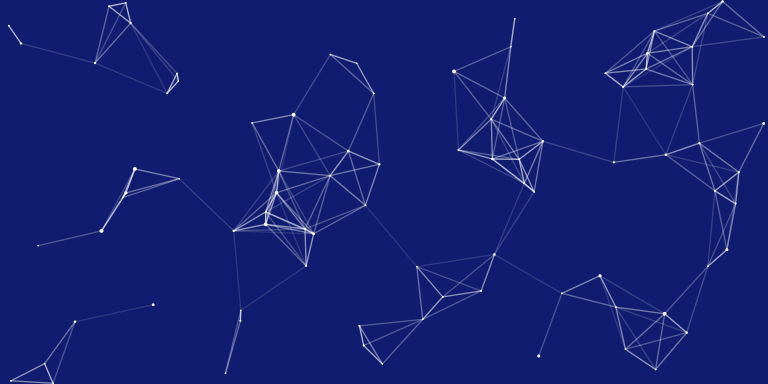
Give the GLSL for this background, as a Shadertoy shader.

```glsl
// A plexus: white nodes scattered on deep blue, joined by hairlines.
// Every pair of nodes closer than LINK_REACH is linked, and the link fades
// with its length. Only nodes within reach of the pixel are paired.

#define NODE_COUNT 86
#define MAX_NEAR 28
#define LINK_REACH 0.209
#define LINK_WIDTH 0.0035
#define LINK_ALPHA vec2(0.12, 0.88)
#define NODE_RADIUS vec2(0.0018, 0.0056)
#define SCATTER vec2(0.28, 0.55)
#define SEED 41.0
#define BACKGROUND vec3(0.060, 0.108, 0.437)
#define INK vec3(0.98, 0.99, 1.0)

vec3 hash3(float n)
{
    vec3 p = fract((n * 17.13 + SEED) * vec3(0.1031, 0.1130, 0.0973));
    p += dot(p, p.yzx + 33.33);
    return fract((p.xxy + p.yzz) * p.zyx);
}

// Position in xy (height = 1) and radius in z. An even sequence keeps the
// overall density balanced; the scatter makes clusters and gaps.
vec3 node(int i, float aspect)
{
    float n = float(i) + 1.0;
    vec3 h = hash3(n);
    vec2 even = n * vec2(0.75488, 0.56984);
    vec2 place = fract(even + SCATTER * (h.xy - 0.5));
    float radius = mix(NODE_RADIUS.x, NODE_RADIUS.y, h.z * h.z * h.z);
    return vec3(place * vec2(aspect, 1.0), radius);
}

float segmentDistance(vec2 p, vec2 a, vec2 b)
{
    vec2 ab = b - a;
    float t = clamp(dot(p - a, ab) / max(dot(ab, ab), 1e-6), 0.0, 1.0);
    return length(p - a - ab * t);
}

// Antialiased share of the pixel covered by a shape edge at signed distance d
float coverage(float d, float pixel)
{
    return clamp(0.5 - d / pixel, 0.0, 1.0);
}

void mainImage(out vec4 fragColor, in vec2 fragCoord)
{
    float pixel = 1.0 / iResolution.y;
    float aspect = iResolution.x * pixel;
    vec2 p = fragCoord * pixel;
    float clear = 1.0;

    // Draw the nodes and gather those that can reach this pixel
    vec2 near[MAX_NEAR];
    int count = 0;
    for (int i = 0; i < NODE_COUNT; i++) {
        vec3 dot3 = node(i, aspect);
        float d = length(p - dot3.xy);
        clear *= 1.0 - coverage(d - dot3.z, pixel);
        if (d < LINK_REACH + pixel && count < MAX_NEAR) {
            near[count] = dot3.xy;
            count++;
        }
    }

    // Draw the links; lines thinner than a pixel are dimmed instead
    float halfWidth = 0.5 * max(LINK_WIDTH, pixel);
    float thinness = min(LINK_WIDTH / pixel, 1.0);
    for (int i = 0; i < count; i++) {
        for (int j = i + 1; j < count; j++) {
            float span = distance(near[i], near[j]);
            if (span > LINK_REACH) continue;
            float alpha = mix(LINK_ALPHA.y, LINK_ALPHA.x, span / LINK_REACH);
            float d = segmentDistance(p, near[i], near[j]);
            clear *= 1.0 - alpha * thinness * coverage(d - halfWidth, pixel);
        }
    }

    fragColor = vec4(mix(INK, BACKGROUND, clear), 1.0);
}
```
